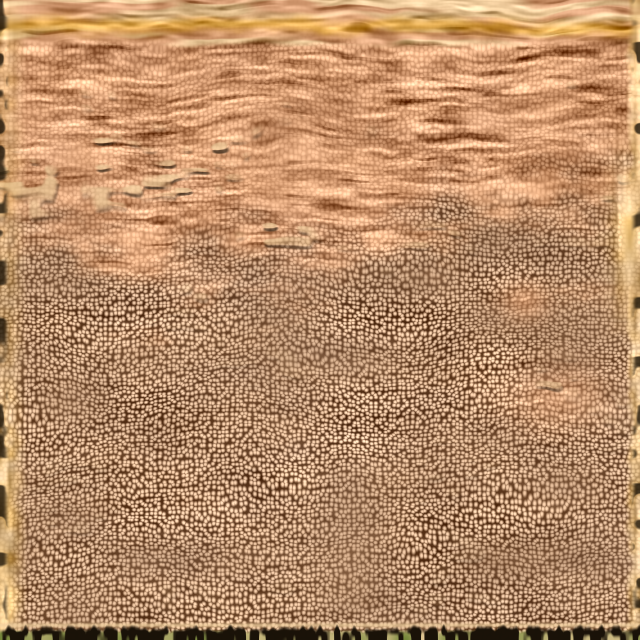
A Shadertoy shader for this texture:

```glsl
// Weathered tan hide: a pebbled lower field gives way to salmon, wavy creases above.
// Cellular noise makes the pebbles, stretched noise the creases; four worn borders
// (gold top, cream sides, black fringed bottom) frame the sheet.

#define PEBBLES 142.0
#define PEBBLE_CONTRAST 0.27
#define CREASE_SCALE vec2(17.0, 125.0)
#define CREASE_CONTRAST 0.30
#define CREASE_LINE 0.61
#define BROWN vec3(0.635, 0.485, 0.365)
#define SALMON vec3(0.80, 0.575, 0.415)
#define CREAM vec3(0.94, 0.81, 0.62)
#define GOLD vec3(0.92, 0.69, 0.28)
#define INK vec3(0.10, 0.07, 0.03)

float hash(vec2 p) {
    return fract(sin(dot(p, vec2(127.1, 311.7))) * 43758.5453);
}

float noise(vec2 p) {
    vec2 i = floor(p), f = fract(p);
    f = f * f * (3.0 - 2.0 * f);
    return mix(mix(hash(i), hash(i + vec2(1, 0)), f.x),
               mix(hash(i + vec2(0, 1)), hash(i + vec2(1, 1)), f.x), f.y);
}

float fbm(vec2 p) {
    float sum = 0.0, amp = 0.53;
    for (int i = 0; i < 4; i++) {
        sum += amp * noise(p);
        p = p * 2.03 + 17.3;
        amp *= 0.5;
    }
    return sum;
}

// Raised grains: +1 at a cell centre, -1 in the gaps
float pebbles(vec2 p) {
    vec2 i = floor(p), f = fract(p);
    float nearest = 2.0;
    for (int y = -1; y <= 1; y++)
        for (int x = -1; x <= 1; x++) {
            vec2 cell = vec2(x, y), id = i + cell;
            vec2 jitter = vec2(hash(id), hash(id + 51.7));
            nearest = min(nearest, length(cell + 0.5 + 0.6 * (jitter - 0.5) - f));
        }
    return 1.0 - 2.0 * smoothstep(0.08, 0.72, nearest);
}

// Wavy horizontal folds, -1 to 1
float creases(vec2 p) {
    float broad = noise(p * CREASE_SCALE);
    float fine = noise(p * CREASE_SCALE * vec2(2.6, 1.7) + 40.0);
    return (0.6 * broad + 0.4 * fine - 0.5) * 2.0;
}

// Small ragged flakes gathered in clumps
float flakes(vec2 p) {
    float clump = smoothstep(0.56, 0.72, fbm(p * vec2(7.0, 11.0) + 8.0));
    return clump * smoothstep(0.58, 0.82, noise(p * vec2(38.0, 85.0) + 3.0));
}

// Soft elliptical patch
float patchAt(vec2 p, vec2 centre, vec2 size) {
    vec2 d = (p - centre) / size;
    return exp(-dot(d, d));
}

void mainImage(out vec4 fragColor, in vec2 fragCoord) {
    vec2 p = fragCoord / iResolution.xy;
    float cloud = fbm(p * vec2(4.0, 6.0)) - 0.5;
    float ragged = fbm(p * vec2(13.0, 24.0) + 5.0) - 0.5;

    // Worn area: everything high up, plus islands at the lower right
    float worn = smoothstep(0.53, 0.72, p.y + 0.30 * cloud + 0.22 * ragged);
    worn = max(worn, 0.75 * patchAt(p, vec2(0.87, 0.38), vec2(0.08, 0.05)));
    worn = max(worn, 0.8 * patchAt(p, vec2(0.82, 0.53), vec2(0.04, 0.03)));
    vec3 color = mix(BROWN, SALMON, worn);
    color += 0.09 * cloud + 0.10 * ragged * vec3(1.0, 0.85, 0.6);

    // Surface relief
    vec2 bent = p + 0.045 * vec2(0.0, fbm(p * vec2(5.0, 7.0) + 2.0));
    float grain = pebbles(bent * PEBBLES) + 0.12;
    float fold = creases(bent);
    float gap = smoothstep(CREASE_LINE, 0.90, noise(bent * CREASE_SCALE * 1.15 + 70.0));
    float strength = 0.65 + 0.7 * noise(p * vec2(9.0, 16.0) + 30.0);
    float pebbleRelief = PEBBLE_CONTRAST * grain;
    float creaseRelief = CREASE_CONTRAST * (fold - 0.8 * gap) + 0.06 * grain + 0.05;
    float relief = mix(pebbleRelief + 0.07 * fold, creaseRelief, 0.9 * worn);
    color += relief * strength * vec3(1.0, 0.98, 0.92);

    // Flakes lit from above, with a dark lower lip
    float flake = flakes(bent), lip = flakes(bent + vec2(-0.002, 0.005));
    float exposure = 0.15 + 0.85 * worn;
    color = mix(color, INK, 0.65 * exposure * clamp(lip - flake, 0.0, 1.0));
    color = mix(color, CREAM, 0.75 * exposure * flake);

    // Top: gold and cream strands
    float strand = noise(vec2(p.x * 9.0, bent.y * 110.0) + 12.0);
    float top = smoothstep(0.925, 0.94, p.y + 0.02 * ragged);
    vec3 strands = mix(SALMON, CREAM, smoothstep(0.3, 0.7, strand));
    float goldLine = patchAt(p, vec2(p.x, 0.957 + 0.025 * ragged), vec2(1.0, 0.011));
    strands = mix(strands, GOLD, 0.85 * goldLine) + 0.30 * (fold - 0.6 * gap);
    color = mix(color, strands, 0.9 * top);

    // Sides: upright cream strands, darker at the very rim
    float upright = noise(vec2(p.x * 125.0, p.y * 16.0) + 20.0);
    float dapple = noise(vec2(p.x * 60.0, p.y * 55.0) + 90.0);
    float left = 1.0 - smoothstep(0.012, 0.048, p.x + 0.018 * ragged);
    left *= mix(0.85, 0.45, smoothstep(0.25, 0.42, p.y));
    float right = 0.7 * smoothstep(0.975, 0.99, p.x + 0.02 * ragged);
    right = max(right, patchAt(p, vec2(0.985, 0.63), vec2(0.028, 0.11)));
    vec3 sideColor = mix(CREAM, GOLD, 0.6 * dapple) + 0.55 * (upright - 0.45);
    color = mix(color, sideColor, max(left, right));
    float rim = 1.0 - smoothstep(0.004, 0.016, min(p.x, 1.0 - p.x));
    color = mix(color, INK, 0.8 * rim * smoothstep(0.55, 0.75, dapple));

    // Bottom: pale lip above a black fringe with green glints
    float teeth = noise(vec2(p.x * 150.0, p.y * 45.0) + 60.0);
    float fringe = 1.0 - smoothstep(0.013, 0.021, p.y + 0.012 * (teeth - 0.5));
    color = mix(color, CREAM, 0.75 * patchAt(p, vec2(p.x, 0.023), vec2(1.0, 0.004)));
    vec3 glint = mix(vec3(0.45, 0.52, 0.22), CREAM, noise(p * 30.0));
    color = mix(color, mix(INK, glint, smoothstep(0.58, 0.85, teeth)), fringe);

    fragColor = vec4(clamp(color, 0.0, 1.0), 1.0);
}
```
